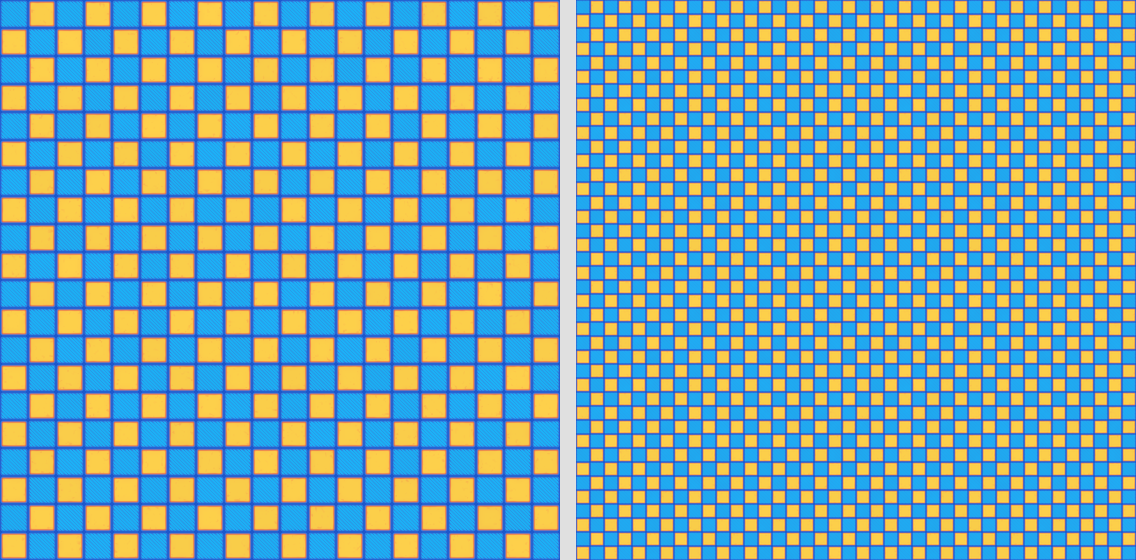
Left, the tile; right, the same tile 2 across and 2 down.
A Shadertoy shader for this pattern:

```glsl
// Checkerboard of 20 by 20 tiles: plain yellow tiles with an orange and red rim
// alternate with hatched blue tiles, parted by dark blue seams.
// Each tile is a rounded box distance turned into nested bands; the wear is wrapped noise.

const float TILES = 20.0;    // tiles per side, even so that the checks wrap
const float HATCHES = 8.0;   // diagonal stripes per tile, whole so that they wrap

const vec3 YELLOW = vec3(0.985, 0.81, 0.29);
const vec3 ORANGE = vec3(0.97, 0.65, 0.30);
const vec3 RED    = vec3(0.87, 0.44, 0.33);
const vec3 VIOLET = vec3(0.43, 0.45, 0.76);
const vec3 SKY    = vec3(0.11, 0.69, 0.96);
const vec3 HATCH  = vec3(0.17, 0.58, 0.89);
const vec3 SEAM   = vec3(0.19, 0.47, 0.86);
const vec3 DEEP   = vec3(0.10, 0.32, 0.79);

float hash(vec2 p) {
    vec3 q = fract(vec3(p.xyx) * 0.1031);
    q += dot(q, q.yzx + 33.33);
    return fract((q.x + q.y) * q.z);
}

// Value noise that repeats after `period` lattice steps.
float wrapNoise(vec2 p, float period) {
    vec2 i = floor(p), f = fract(p);
    f = f * f * (3.0 - 2.0 * f);
    vec2 a = mod(i, period), b = mod(i + 1.0, period);
    return mix(mix(hash(a), hash(vec2(b.x, a.y)), f.x),
               mix(hash(vec2(a.x, b.y)), hash(b), f.x), f.y);
}

float roundBox(vec2 p, float halfSize, float radius) {
    vec2 q = abs(p) - halfSize + radius;
    return length(max(q, 0.0)) + min(max(q.x, q.y), 0.0) - radius;
}

// Coverage of a shape from its signed distance.
float cover(float d, float soft) {
    return 1.0 - smoothstep(-soft, soft, d);
}

// Dark seam, deepest on the tile boundary and at the crossings.
vec3 seamColor(vec2 p, float soft) {
    vec2 edge = 0.5 - abs(p);
    float core = cover(min(edge.x, edge.y) - 0.025, soft);
    float knot = cover(edge.x + edge.y - 0.09, soft);
    return mix(SEAM, DEEP, max(0.7 * core, 0.85 * knot));
}

// Yellow tile: violet, red and orange rims around a lightly worn face.
vec3 yellowTile(vec3 base, vec2 p, vec2 grid, float soft) {
    float wobble = 0.012 * (wrapNoise(grid * 6.0, TILES * 6.0) - 0.5);
    vec3 col = mix(base, VIOLET, cover(roundBox(p, 0.46, 0.08), soft));
    col = mix(col, RED, cover(roundBox(p, 0.438, 0.06), soft));
    col = mix(col, ORANGE, cover(roundBox(p, 0.412, 0.05) + wobble, soft));

    float face = roundBox(p, 0.388, 0.04);
    float cloud = wrapNoise(grid * 4.0, TILES * 4.0);
    float speck = smoothstep(0.76, 0.95, wrapNoise(grid * 14.0 + 5.0, TILES * 14.0));
    float nearRim = smoothstep(-0.22, 0.0, face);
    float wear = speck * (0.12 + 0.4 * nearRim) + 0.14 * cloud * nearRim;
    return mix(col, mix(YELLOW, ORANGE, wear), cover(face + wobble, soft));
}

// Blue tile: falling diagonal hatching whose ends notch the border.
vec3 blueTile(vec3 base, vec2 p, vec2 grid, float soft) {
    float wave = 0.5 + 0.5 * cos(6.2831853 * HATCHES * (grid.x + grid.y));
    float stripe = smoothstep(0.45, 1.0, wave);
    float strength = 0.6 + 0.3 * wrapNoise(grid * 3.0, TILES * 3.0);
    float tile = roundBox(p, 0.445, 0.06) + 0.022 * stripe;
    float ends = smoothstep(-0.07, 0.0, tile) * stripe;
    vec3 col = mix(SKY, HATCH, strength * stripe);
    col = mix(col, SEAM, 0.6 * ends);
    return mix(base, col, cover(tile, soft));
}

void mainImage(out vec4 fragColor, in vec2 fragCoord) {
    vec2 grid = fragCoord / iResolution.xy * TILES;
    vec2 cell = floor(grid);
    vec2 p = fract(grid) - 0.5;
    float soft = max(0.6 * TILES / min(iResolution.x, iResolution.y), 0.008);

    vec3 col = seamColor(p, soft);
    bool isYellow = mod(cell.x + cell.y, 2.0) < 0.5;
    col = isYellow ? yellowTile(col, p, grid, soft) : blueTile(col, p, grid, soft);

    // Slight tone change from tile to tile.
    col *= 0.99 + 0.02 * hash(cell + 7.0);
    fragColor = vec4(col, 1.0);
}
```
